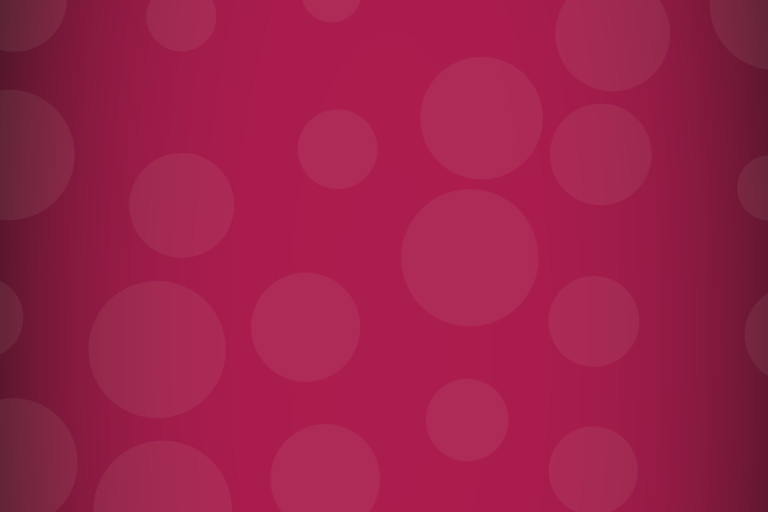
A WebGL 1 fragment shader for this background:

```glsl
precision highp float;

uniform vec2 u_resolution;

const vec3 ROSE = vec3(0.675, 0.112, 0.308);
const vec3 WINE = vec3(0.375, 0.088, 0.185);
const vec3 BUBBLE_TINT = vec3(0.85, 0.85, 0.76);
const float BUBBLE_OPACITY = 0.075;
const float CELL_SIZE = 0.3;

float hash(vec2 p) {
    return fract(sin(dot(p, vec2(127.1, 311.7))) * 43758.5453);
}

// Tall elliptical falloff, darkest at the left and right edges
vec3 backdrop(vec2 uv, vec2 center) {
    vec2 offset = (uv - center) * vec2(2.0, 0.45);
    return mix(ROSE, WINE, pow(length(offset), 3.5));
}

// Soft-edged disc coverage
float disc(vec2 p, float radius, float pixel) {
    return 1.0 - smoothstep(-0.75 * pixel, 0.75 * pixel, length(p) - radius);
}

// One disc per cell, kept inside it so that discs never overlap
float bubbles(vec2 p, float pixel) {
    float column = floor(p.x);
    p.y += hash(vec2(column, 5.0));
    vec2 cell = floor(p);
    float radius = mix(0.17, 0.47, hash(cell + 17.0));
    vec2 jitter = vec2(hash(cell + 31.0), hash(cell + 53.0)) * 2.0 - 1.0;
    vec2 center = 0.5 + jitter * (0.485 - radius);
    return disc(p - cell - center, radius, pixel);
}

void main() {
    vec2 uv = gl_FragCoord.xy / u_resolution;
    vec2 p = gl_FragCoord.xy / (u_resolution.y * CELL_SIZE);
    float pixel = 1.0 / (u_resolution.y * CELL_SIZE);

    vec3 color = backdrop(uv, vec2(0.508, 0.35));
    float coverage = bubbles(p + vec2(0.45, 0.3), pixel);
    color = mix(color, BUBBLE_TINT, BUBBLE_OPACITY * coverage);

    gl_FragColor = vec4(color, 1.0);
}
```
